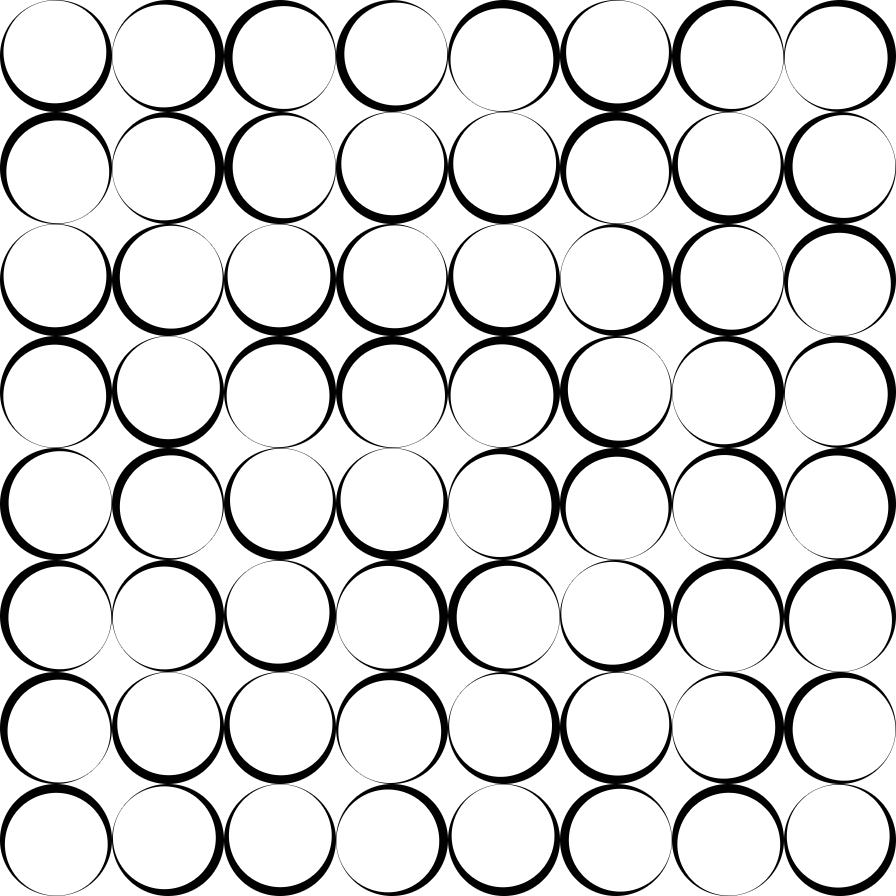
Give the GLSL for this pattern, as a WebGL 2 fragment shader.

```glsl
#version 300 es
precision highp float;
// Eight by eight touching black rings on white. Each ring is a disc with a
// smaller white disc cut out off-centre, in a direction hashed per cell,
// so its line swells on one side and thins to a hair on the other.

uniform vec2 u_resolution;
out vec4 outColor;

const float REPEATS = 8.0;

float hash(vec2 p) {
    vec3 q = fract(p.xyx * vec3(0.1031, 0.1030, 0.0973));
    q += dot(q, q.yzx + 33.33);
    return fract((q.x + q.y) * q.z);
}

// Share of a pixel that lies inside a disc
float discCoverage(vec2 p, float radius, float pixel) {
    return clamp(0.5 + (radius - length(p)) / pixel, 0.0, 1.0);
}

void main() {
    // Square grid, one ring per cell
    vec2 grid = gl_FragCoord.xy / u_resolution * REPEATS;
    vec2 cell = mod(floor(grid), REPEATS);
    vec2 local = fract(grid) - 0.5;
    float pixel = REPEATS / min(u_resolution.x, u_resolution.y);

    // Hole pushed away from the heavy side of the ring
    float angle = 6.28319 * hash(cell + 17.0);
    vec2 holeCentre = 0.038 * vec2(cos(angle), sin(angle));

    // Ink is the outer disc minus its hole
    float outer = discCoverage(local, 0.5, pixel);
    float hole = discCoverage(local - holeCentre, 0.459, pixel);
    float ink = clamp(outer - hole, 0.0, 1.0);

    vec3 paper = vec3(1.0);
    vec3 black = vec3(0.005);
    outColor = vec4(mix(paper, black, ink), 1.0);
}
```
